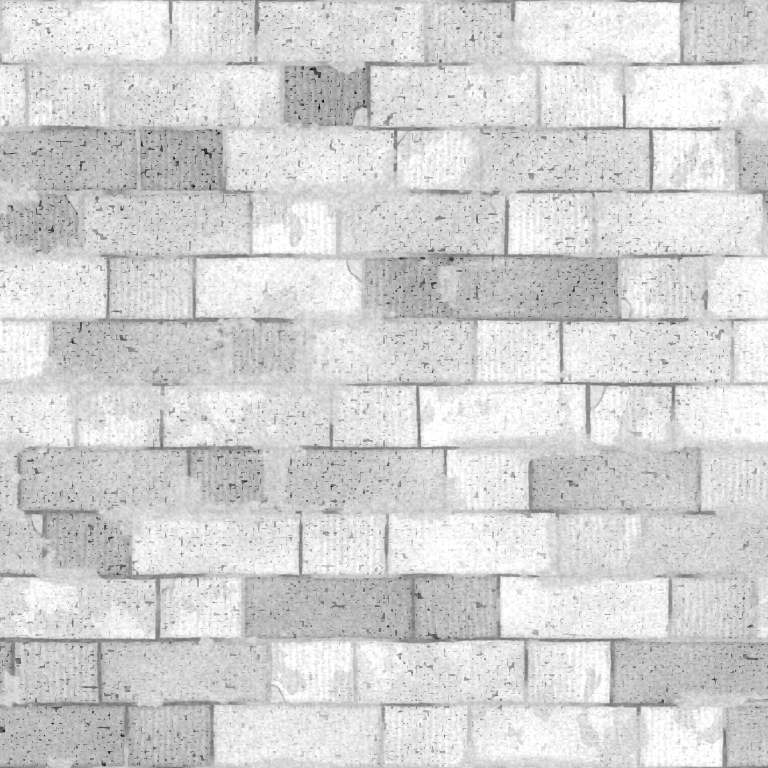
A Shadertoy shader for this texture:

```glsl
// Weathered whitewashed brick wall: long and short bricks alternate in every course.
#define ROWS 12.0       // courses down the canvas
#define PAIRS 3.0       // long + short pairs across
#define HEADER 0.336    // short brick's share of a pair
#define FIRST 0.664     // shift of the top course, in pairs
#define STEP 0.439      // further shift per course, in pairs
#define GAP 0.0023      // half width of a joint
#define TILT 0.022      // largest range of brick rotation
#define LIGHT 0.965     // palest brick
#define DARK 0.73       // darkest brick
#define JOINT 0.40      // open joint
#define MORTAR 0.84     // smeared mortar

float hash(vec2 p) {
    return fract(sin(dot(p, vec2(127.1, 311.7))) * 43758.5);
}

float noise(vec2 p) {
    vec2 i = floor(p), f = fract(p);
    f = f * f * (3.0 - 2.0 * f);
    return mix(mix(hash(i), hash(i + vec2(1, 0)), f.x),
               mix(hash(i + vec2(0, 1)), hash(i + vec2(1, 1)), f.x), f.y);
}

float fbm(vec2 p) {
    float sum = 0.0, amp = 0.5;
    for (int i = 0; i < 5; i++) {
        sum += amp * noise(p);
        p = mat2(1.6, 1.2, -1.2, 1.6) * p + 7.3;
        amp *= 0.5;
    }
    return sum / 0.97;
}

float box(vec2 p, vec2 halfSize) {
    vec2 q = abs(p) - halfSize;
    return length(max(q, 0.0)) + min(max(q.x, q.y), 0.0);
}

// Brick holding p: local position, half size, id; returns 1 for a short brick
float findBrick(vec2 p, out vec2 local, out vec2 halfSize, out vec2 id) {
    float row = floor(p.y * ROWS);
    float s = p.x * PAIRS - FIRST - STEP * row;
    float f = fract(s);
    float isShort = step(f, HEADER);
    float start = mix(HEADER, 0.0, isShort), end = mix(1.0, HEADER, isShort);
    local = vec2((f - 0.5 * (start + end)) / PAIRS, (fract(p.y * ROWS) - 0.5) / ROWS);
    halfSize = 0.5 * vec2((end - start) / PAIRS, 1.0 / ROWS);
    id = vec2(mod(floor(s), PAIRS) * 2.0 + isShort, row) + 3.0;
    return isShort;
}

// Dark pits: peaks of a fine noise
float pits(vec2 p, float scale, float level) {
    return smoothstep(level, level + 0.12, noise(p * scale));
}

void mainImage(out vec4 fragColor, in vec2 fragCoord) {
    vec2 p = fragCoord / iResolution.xy;
    p.y = 1.0 - p.y;
    float px = 1.0 / iResolution.y;

    // Uneven courses
    vec2 warped = p + 0.003 * (vec2(noise(p * 14.0), noise(p * 11.0 + 40.0)) - 0.5);
    vec2 local, halfSize, id;
    float isShort = findBrick(warped, local, halfSize, id);
    float h = hash(id), h2 = hash(id + 17.0), h3 = hash(id + 31.0);

    // Slightly turned brick with a rough outline
    float angle = (h2 - 0.5) * TILT;
    vec2 turned = local + angle * vec2(-local.y, local.x);
    float rough = fbm(p * 90.0);
    float d = box(turned, halfSize - GAP - 0.0012 * (h3 - 0.5)) + 0.003 * (rough - 0.5);

    // Wear fields
    float cloud = fbm(p * 9.0 + 5.0);
    float blotch = fbm(p * vec2(34.0, 26.0) + 20.0);
    float grain = noise(p * 430.0) + noise(p * 260.0 + 9.0) - 1.0;

    // Brick face: own tone, clouds, worn edge
    float gray = smoothstep(0.4, 1.0, h);
    float face = mix(LIGHT, DARK, gray) - 0.22 * (cloud - 0.45);
    face -= 0.08 * smoothstep(-0.007, 0.0, d);

    // Flaked gray patches on the paler bricks
    float patchMask = smoothstep(0.52, 0.56, blotch + 0.5 * (cloud - 0.52));
    face = mix(face, min(face, MORTAR), 0.75 * patchMask * smoothstep(0.35, 0.6, h3));

    // Combed vertical grooves, strongest on short bricks
    float groove = sin(local.x * 720.0 + 2.0 * noise(p * 45.0));
    face += 0.045 * groove * noise(p * vec2(120.0, 35.0)) * mix(0.25, 1.0, isShort);

    // Grain and pits
    face += 0.085 * grain;
    float pitting = 0.35 + 0.65 * smoothstep(0.35, 0.65, cloud) + 0.4 * gray;
    face -= pitting * (0.28 * pits(p, 190.0, 0.83) + 0.18 * pits(p + 3.0, 330.0, 0.76));

    // Chipped corner on some bricks
    vec2 corner = halfSize * sign(vec2(h - 0.5, h2 - 0.5));
    float chip = length((local - corner) * vec2(1.0, 0.75)) - 0.02 + 0.022 * (blotch - 0.5);
    float chipped = step(0.84, h3);
    float crack = 1.0 - smoothstep(0.0006, 0.0012 + px, abs(chip));
    face = mix(face, 0.87 + 0.06 * grain, 0.8 * chipped * smoothstep(px, -px, chip));
    face -= 0.28 * chipped * crack * noise(p * 80.0);

    // Joints: open and dark, or filled with pale mortar
    float filled = smoothstep(0.42, 0.62, fbm(p * 13.0 + 60.0));
    float joint = mix(JOINT + 0.25 * rough, MORTAR - 0.06, filled) + 0.07 * grain;
    float color = mix(face, joint, smoothstep(-px, px, d));

    // Mortar smeared over joints and brick edges
    float smear = smoothstep(0.56, 0.61, fbm(p * vec2(11.0, 19.0) + 80.0) + 0.12 * (rough - 0.5));
    smear *= smoothstep(-0.016, -0.006, d + 0.014 * (blotch - 0.5));
    color = mix(color, MORTAR + 0.08 * grain + 0.12 * (rough - 0.5), 0.85 * smear);

    fragColor = vec4(vec3(clamp(color, 0.0, 1.0)), 1.0);
}
```
